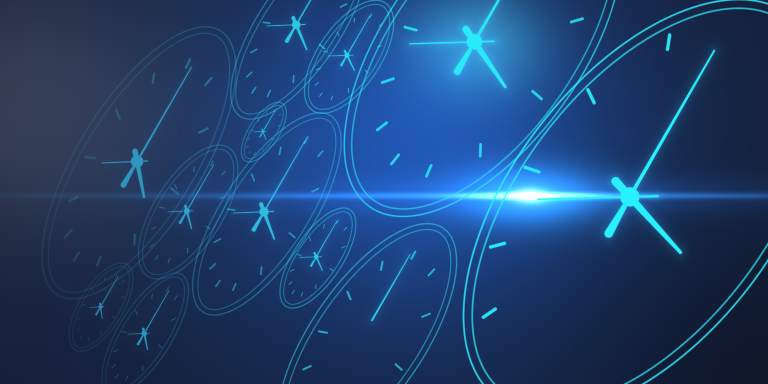
Write a Shadertoy shader that draws this background.

```glsl
const int CLOCKS = 12;
const int HUBLESS = 10;
const int NEAREST = 11;

const vec2 CENTERS[CLOCKS] = vec2[](
    vec2(.362, .576), vec2(.779, .930), vec2(.909, .852), vec2(1.258, .875),
    vec2(.687, .656), vec2(.490, .448), vec2(.695, .443), vec2(.828, .328),
    vec2(.263, .200), vec2(.378, .130), vec2(.956, .115), vec2(1.677, .461));

const vec2 RADII[CLOCKS] = vec2[](
    vec2(.404, .161), vec2(.279, .107), vec2(.169, .081), vec2(.508, .255),
    vec2(.089, .039), vec2(.198, .089), vec2(.305, .117), vec2(.151, .063),
    vec2(.130, .057), vec2(.182, .070), vec2(.352, .148), vec2(.628, .344));

float glow(vec2 p, vec2 center, vec2 size) {
    vec2 q = (p - center) / size;
    return exp(-dot(q, q));
}

float fill(float d, float blur) {
    return 1.0 - smoothstep(-blur, blur, d);
}

float ellipse(vec2 p, vec2 radii) {
    float k = length(p / radii);
    return k * (k - 1.0) / max(length(p / (radii * radii)), 1e-4);
}

// Segment whose half width runs from wa to wb
float taper(vec2 p, vec2 a, vec2 b, float wa, float wb) {
    vec2 pa = p - a, ba = b - a;
    float h = clamp(dot(pa, ba) / dot(ba, ba), 0.0, 1.0);
    return length(pa - ba * h) - mix(wa, wb, h);
}

// Double rim
float rim(vec2 local, vec2 radii, float blur) {
    float d = ellipse(local, radii);
    float width = .0013 + .0025 * radii.x * radii.x;
    float gap = .006 + .027 * radii.x;
    return max(fill(abs(d) - width, blur), .85 * fill(abs(d + gap) - width, blur));
}

// Radial hour marks, crowded toward the far side of the dial
float hourMarks(vec2 local, vec2 radii, float reach, int count) {
    float d = 1e3;
    for (int i = 1; i <= count; i++) {
        float u = -radians(30.0 * float(i) + 4.0);
        float angle = u - .2 * sin(u + radians(130.0));
        vec2 mark = reach * radii * vec2(cos(angle), sin(angle));
        vec2 halfBar = normalize(mark) * radii.x * .03;
        d = min(d, taper(local, mark - halfBar, mark + halfBar,
                         .007 * radii.x, .007 * radii.x));
    }
    return d;
}

// Minute, second and hour hands; side grows from left to right
float hands(vec2 p, float size, float side, bool hub) {
    vec2 minute = size * .7 * vec2(.5, .866);
    float thin = .0012 + .01 * size * size;
    float d = taper(p, hub ? vec2(0) : minute * .2, minute, thin, thin * .45);
    if (!hub) return d;
    vec2 second = size * vec2(-mix(.18, .42, side), -.01);
    vec2 hour = size * vec2(.25 * side, -.23);
    float thick = .018 * size;
    d = min(d, taper(p, vec2(0), -minute * .25, thin, thick));
    d = min(d, taper(p, -second * .3, second, thin * .6, thin * .4));
    d = min(d, taper(p, -hour * .28, hour, thick, thick * .4));
    return min(d, length(p) - .04 * size);
}

vec3 backdrop(vec2 p) {
    vec3 col = vec3(.08, .115, .205);
    col += vec3(.13, .12, .10) * glow(p, vec2(.08, .72), vec2(.4, .36));
    col += vec3(.01, .06, .13) * glow(p, vec2(1.08, .5), vec2(.85, .8));
    col += vec3(.04, .17, .38) * glow(p, vec2(1.1, .66), vec2(.48, .42));
    col += vec3(.10, .30, .25) * glow(p, vec2(1.24, .89), vec2(.17, .14));
    return col * (1.0 - .3 * glow(p, vec2(2.0, 0.0), vec2(.5, .4)));
}

// Horizontal lens flare
vec3 flare(vec2 p, vec2 center) {
    vec3 light = vec3(.03, .10, .20) * glow(p, center, vec2(.65, .05));
    light += vec3(.08, .25, .40) * glow(p, center, vec2(.9, .008));
    light += vec3(.10, .40, .60) * glow(p, center, vec2(.18, .08));
    light += vec3(.70, .75, .60) * glow(p, center, vec2(.14, .008));
    return light + vec3(.7, .6, .4) * glow(p, center, vec2(.04, .018));
}

void mainImage(out vec4 fragColor, in vec2 fragCoord) {
    vec2 p = fragCoord / iResolution.y;
    p.x *= 2.0 * iResolution.y / iResolution.x;
    float blur = .8 / iResolution.y;
    vec3 col = backdrop(p) + flare(p, vec2(1.38, .49));
    float fade = mix(.3, 1.0, smoothstep(.1, .9, p.x));

    for (int i = 0; i < CLOCKS; i++) {
        vec2 center = CENTERS[i], radii = RADII[i], q = p - center;
        float side = center.x * .5;
        float tilt = radians(60.0 - 4.5 * center.x);
        vec2 axis = vec2(cos(tilt), sin(tilt));
        vec2 local = vec2(dot(q, axis), q.x * axis.y - q.y * axis.x);
        if (length(local / radii) > 1.3) continue;

        vec3 ink = mix(vec3(.20, .55, .75), vec3(.16, .94, 1.0), min(side * 1.5, 1.0));
        bool nearest = i == NEAREST;
        float marks = hourMarks(local, radii, nearest ? .86 : .73, nearest ? 5 : 12);
        vec2 hubShift = radii.x * side * vec2(-.07, .05);
        float hand = hands(q - hubShift, radii.x, side, i != HUBLESS);

        col = mix(col, ink, rim(local, radii, blur) * fade * mix(.35, .95, side));
        col = mix(col, ink, fill(marks, blur) * fade * mix(.6, 1.0, side));
        col += ink * .15 * side * exp(-max(hand, 0.0) * 90.0);
        col = mix(col, ink, fill(hand, blur) * mix(.7, 1.0, fade));
    }
    fragColor = vec4(clamp(col, 0.0, 1.0), 1.0);
}
```
